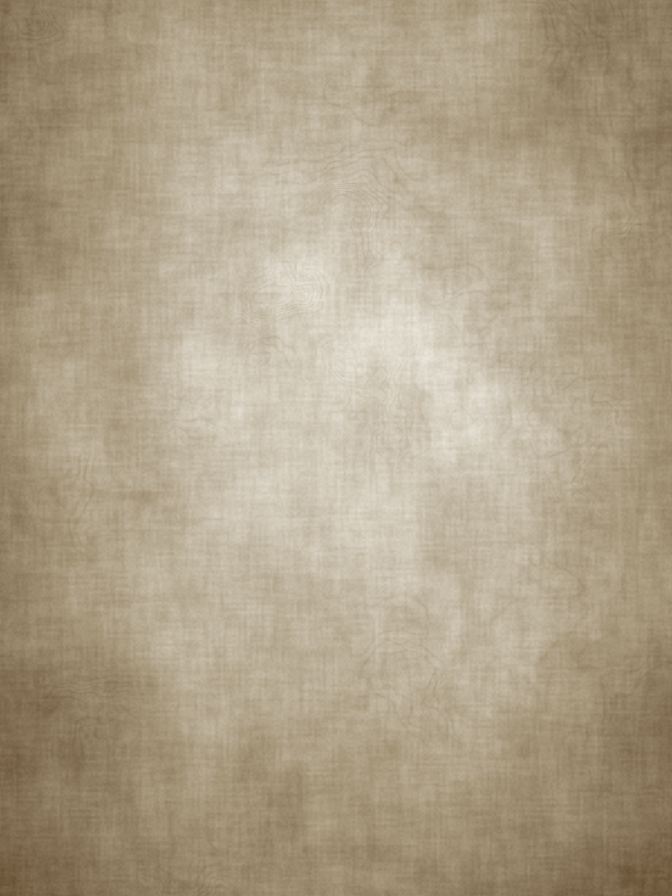
Reproduce this background procedurally as a Shadertoy shader.

```glsl
// Aged beige linen paper with a pale uneven glow, worn blotches and dark edges.
#define GLOW_CENTER vec2(0.52, 0.57)
#define GLOW_REACH vec2(0.52, 0.58)
#define PEAK_TONE 0.83
#define EDGE_DROP 0.25
#define CLOUD_AMOUNT 0.16
#define FIBRE_AMOUNT 0.055
#define WEAVE_AMOUNT 0.035
#define SCROLL_AMOUNT 0.028
#define GRAIN_AMOUNT 0.035

const vec3 UMBER = vec3(0.49, 0.41, 0.30);
const vec3 KHAKI = vec3(0.65, 0.59, 0.48);
const vec3 CREAM = vec3(0.84, 0.81, 0.75);

float hash(vec2 p) {
    vec3 q = fract(vec3(p.xyx) * 0.1031);
    q += dot(q, q.yzx + 33.33);
    return fract((q.x + q.y) * q.z);
}

float noise(vec2 p) {
    vec2 cell = floor(p), f = fract(p);
    f = f * f * (3.0 - 2.0 * f);
    float low = mix(hash(cell), hash(cell + vec2(1, 0)), f.x);
    float high = mix(hash(cell + vec2(0, 1)), hash(cell + vec2(1, 1)), f.x);
    return mix(low, high, f.y);
}

// Layered noise centred on zero
float fbm(vec2 p) {
    float sum = 0.0, weight = 0.5;
    for (int i = 0; i < 5; i++) {
        sum += weight * (noise(p) - 0.5);
        p = mat2(1.6, 1.2, -1.2, 1.6) * p + 17.3;
        weight *= 0.55;
    }
    return sum;
}

// Soft oval stain, one at its middle
float patchAt(vec2 uv, vec2 center, vec2 size) {
    vec2 d = (uv - center) / size;
    return exp(-dot(d, d));
}

// Wide vignette that flattens towards the corners
float vignette(vec2 uv) {
    vec2 d = abs(uv - GLOW_CENTER) / GLOW_REACH;
    float q = pow(d.x, 2.3) + d.y * d.y;
    return EDGE_DROP * q / (0.75 + 0.25 * q);
}

// Pale and dull areas of wear
float wear(vec2 uv) {
    float tone = 0.06 * patchAt(uv, vec2(0.58, 0.62), vec2(0.11, 0.06));
    tone += 0.05 * patchAt(uv, vec2(0.29, 0.58), vec2(0.08, 0.06));
    tone += 0.05 * patchAt(uv, vec2(0.41, 0.47), vec2(0.05, 0.05));
    tone += 0.04 * patchAt(uv, vec2(0.44, 0.69), vec2(0.08, 0.04));
    tone -= 0.05 * patchAt(uv, vec2(0.53, 0.68), vec2(0.03, 0.04));
    tone -= 0.05 * patchAt(uv, vec2(0.19, 0.56), vec2(0.06, 0.10));
    tone -= 0.04 * patchAt(uv, vec2(0.37, 0.74), vec2(0.07, 0.03));
    tone -= 0.04 * patchAt(uv, vec2(0.26, 0.45), vec2(0.06, 0.07));
    return tone;
}

// Faint curling contour lines, broken into patches
float scrolls(vec2 p) {
    vec2 warp = vec2(fbm(p * 4.0 + 9.0), fbm(p * 4.0 + 41.0));
    float field = noise(p * 6.0 + warp * 4.0);
    float line = pow(0.5 + 0.5 * cos(field * 50.0), 4.0);
    return line * smoothstep(0.35, 0.75, noise(p * 7.0 + 60.0));
}

// Crossed threads of uneven strength
float weave(vec2 p) {
    float upright = noise(p * vec2(230.0, 28.0));
    float level = noise(p * vec2(28.0, 230.0) + 80.0);
    return upright + level - 1.0;
}

vec3 paperColor(float tone) {
    vec3 dark = mix(UMBER, KHAKI, (tone - UMBER.r) / (KHAKI.r - UMBER.r));
    vec3 pale = mix(KHAKI, CREAM, (tone - KHAKI.r) / (CREAM.r - KHAKI.r));
    return tone < KHAKI.r ? dark : pale;
}

void mainImage(out vec4 fragColor, in vec2 fragCoord) {
    vec2 uv = fragCoord / iResolution.xy;
    vec2 p = fragCoord / iResolution.x;

    // Broad light
    float tone = PEAK_TONE - vignette(uv) + wear(uv);

    // Mottling and vertical fibres
    tone += CLOUD_AMOUNT * fbm(p * 7.0 + 3.0);
    tone += FIBRE_AMOUNT * fbm(p * vec2(36.0, 10.0) + 25.0);
    tone += FIBRE_AMOUNT * fbm(p * 32.0 + 50.0);

    // Ornament, cloth and grain
    tone -= SCROLL_AMOUNT * scrolls(p);
    tone += WEAVE_AMOUNT * weave(p);
    tone += GRAIN_AMOUNT * (noise(p * 300.0) - 0.5);

    fragColor = vec4(clamp(paperColor(tone), 0.0, 1.0), 1.0);
}
```
